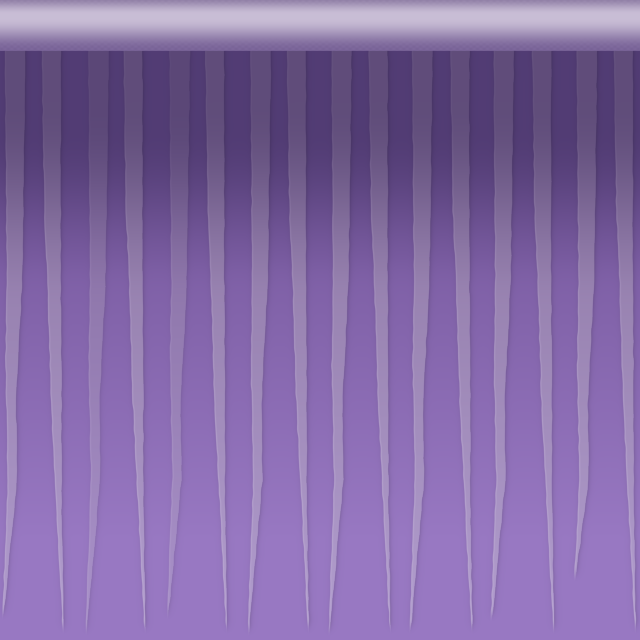
Reproduce this pattern procedurally as a WebGL 2 fragment shader.

```glsl
#version 300 es
precision highp float;
// Tapering pale strands hanging below a glossy rail on a violet gradient.

uniform vec2 u_resolution;
out vec4 fragColor;

const int STRANDS = 8;            // strands per family
const float RAIL_BOTTOM = 0.0795; // depth of the rail, measured downward
const float LEAN_START = 0.0794;  // right-leaning family
const float LEAN_STEP = 0.1277;
const float LEAN_TIP = 0.992;
const float SWAY_START = 0.028;   // swaying family
const float SWAY_STEP = 0.1263;
const float WOBBLE = 0.0007;
const float SHADOW_SIZE = 0.003;
const float SHADOW_DEPTH = 0.15;
const float RIM_SIZE = 0.0035;

const vec3 BACK_DEEP = vec3(0.320, 0.235, 0.455);
const vec3 BACK_MID = vec3(0.490, 0.370, 0.645);
const vec3 BACK_LIGHT = vec3(0.595, 0.470, 0.760);
const vec3 STRAND_DEEP = vec3(0.375, 0.300, 0.478);
const vec3 STRAND_MID = vec3(0.590, 0.505, 0.685);
const vec3 STRAND_LIGHT = vec3(0.690, 0.610, 0.800);
const vec3 RIM_COLOR = vec3(0.740, 0.670, 0.830);
const vec3 RAIL_TOP = vec3(0.540, 0.470, 0.630);
const vec3 RAIL_SHINE = vec3(0.785, 0.740, 0.835);
const vec3 RAIL_BASE = vec3(0.480, 0.395, 0.600);

float ramp(float a, float b, float t) {
    return clamp((t - a) / (b - a), 0.0, 1.0);
}

float hash(vec2 p) {
    vec3 q = fract(vec3(p.xyx) * 0.1031);
    q += dot(q, q.yzx + 33.33);
    return fract((q.x + q.y) * q.z);
}

// Smooth 1D noise in -1..1
float noise(float x, float seed) {
    float cell = floor(x);
    float f = smoothstep(0.0, 1.0, x - cell);
    return 2.0 * mix(hash(vec2(cell, seed)), hash(vec2(cell + 1.0, seed)), f) - 1.0;
}

// Left and right edge offsets at depth t
vec2 leanEdges(float t) {
    float left = -0.0143 + 0.0039 * ramp(0.08, 0.333, t) + 0.0049 * ramp(0.333, 0.443, t)
        + 0.0055 * ramp(0.443, 0.625, t) + 0.008 * ramp(0.625, 0.78, t)
        + 0.011 * ramp(0.78, LEAN_TIP, t);
    float right = 0.0156 + 0.0013 * ramp(0.443, 0.625, t) + 0.0036 * ramp(0.78, LEAN_TIP, t);
    return vec2(left, right);
}

vec2 swayEdges(float t, float tip) {
    float left = -0.0156 + 0.0026 * ramp(0.08, 0.44, t) - 0.002 * ramp(0.44, 0.57, t)
        + 0.0035 * ramp(0.57, 0.745, t) - 0.0085 * ramp(0.75, tip, t);
    float right = 0.0165 - 0.003 * ramp(0.08, 0.3, t) - 0.0022 * ramp(0.3, 0.44, t)
        - 0.0095 * ramp(0.44, 0.63, t) + 0.0013 * ramp(0.63, 0.745, t)
        - 0.0215 * ramp(0.75, tip, t);
    return vec2(left, right);
}

vec3 backdrop(float t) {
    vec3 c = mix(BACK_DEEP, BACK_MID, smoothstep(0.2, 0.46, t));
    return mix(c, BACK_LIGHT, ramp(0.40, 0.84, t));
}

vec3 strandColor(float t) {
    vec3 c = mix(STRAND_DEEP, STRAND_MID, smoothstep(0.16, 0.48, t));
    return mix(c, STRAND_LIGHT, ramp(0.42, 0.95, t));
}

// Shadow, body and lit left rim of one strand
vec3 paintStrand(vec3 base, float x, vec2 edges, float t, float tip, float opacity, float seed) {
    float soft = max(0.0011, 0.8 / u_resolution.x);
    edges += WOBBLE * vec2(noise(t * 70.0, seed), noise(t * 60.0, seed + 31.0));
    float inLeft = x - edges.x;
    float inRight = edges.y - x;
    float strength = opacity * (1.0 - smoothstep(tip - 0.025, tip, t));
    float outside = max(max(-inLeft, -inRight), 0.0);
    float side = inRight < 0.0 ? 1.0 : 0.35;
    base *= 1.0 - SHADOW_DEPTH * side * strength * exp(-outside / SHADOW_SIZE);
    float body = smoothstep(-soft, soft, inLeft) * smoothstep(-soft, soft, inRight);
    float rim = (1.0 - smoothstep(0.0, RIM_SIZE, inLeft)) * mix(0.06, 0.65, ramp(0.2, 0.8, t));
    return mix(base, mix(strandColor(t), RIM_COLOR, rim), body * strength);
}

vec3 rail(vec2 p) {
    float v = p.y / RAIL_BOTTOM;
    vec3 c = mix(RAIL_TOP, RAIL_SHINE, smoothstep(-0.08, 0.28, v));
    c = mix(c, RAIL_BASE, smoothstep(0.36, 0.98, v));
    float weave = sin(p.x * 600.0) * sin(p.y * 800.0);
    return c + 0.012 * weave * smoothstep(0.25, 0.5, abs(v - 0.45));
}

void main() {
    vec2 uv = gl_FragCoord.xy / u_resolution;
    vec2 p = vec2(uv.x, 1.0 - uv.y); // depth grows downward
    vec3 color = backdrop(p.y);

    for (int i = 0; i < STRANDS; i++) {
        float n = float(i);
        float lean = p.x - LEAN_START - LEAN_STEP * n;
        color = paintStrand(color, lean, leanEdges(p.y), p.y, LEAN_TIP, 1.0, n);

        // Outer strands drift outward; tip heights and opacity vary along the row
        float c = (n - 3.5) / 3.5;
        float sway = p.x - SWAY_START - SWAY_STEP * n - 0.0046 * c * c * c * c * c;
        float tip = 0.995 - 0.085 * pow(max(c, 0.0), 4.0)
            - 0.025 * (1.0 - mod(n, 2.0)) * step(n, 3.0);
        float opacity = 1.0 - 0.4 * exp(-1.2 * (n - 1.5) * (n - 1.5));
        color = paintStrand(color, sway, swayEdges(p.y, tip), p.y, tip, opacity, n + 11.0);
    }

    float edge = 0.7 / u_resolution.y;
    color = mix(rail(p), color, smoothstep(-edge, edge, p.y - RAIL_BOTTOM));
    fragColor = vec4(color, 1.0);
}
```
